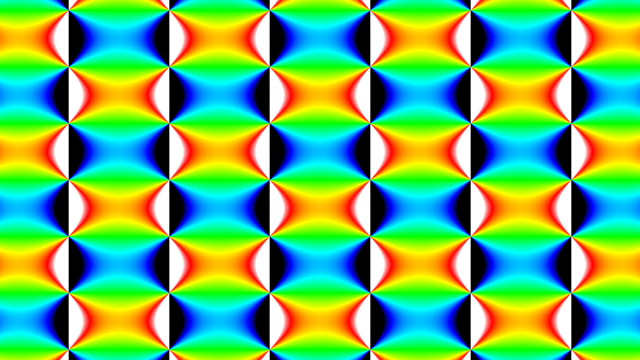
This pattern is drawn by a Shadertoy shader. Its source:

```glsl
// Spectrum ramp: white, red, yellow, green, cyan, blue, black for s from -3 to 3
vec3 spectrum(float s) {
    float white = clamp(-s - 2.0, 0.0, 1.0);
    float red = clamp(-s, 0.0, 1.0);
    float green = clamp(2.0 - abs(s), 0.0, 1.0);
    float blue = clamp(s, 0.0, 1.0) - clamp(s - 2.0, 0.0, 1.0);
    return vec3(red, green + white, blue + white);
}

// Ratio of waves: poles form the vertical seams, zeros the green rows
float waveRatio(vec2 p) {
    float c = cos(p.x);
    c = c < 0.0 ? min(c, -1e-4) : max(c, 1e-4);
    return sin(p.y) / c;
}

void mainImage(out vec4 fragColor, in vec2 fragCoord) {
    vec3 color = vec3(0.0);

    // Average a 3x3 grid of samples to smooth the seams and nodes
    for (int j = -1; j <= 1; j++) {
        for (int i = -1; i <= 1; i++) {
            vec2 samplePos = fragCoord + vec2(i, j) / 3.0;
            vec2 p = 20.0 * (samplePos / iResolution.xy - 0.5);
            color += spectrum(waveRatio(p) / 0.8);
        }
    }

    fragColor = vec4(color / 9.0, 1.0);
}
```
